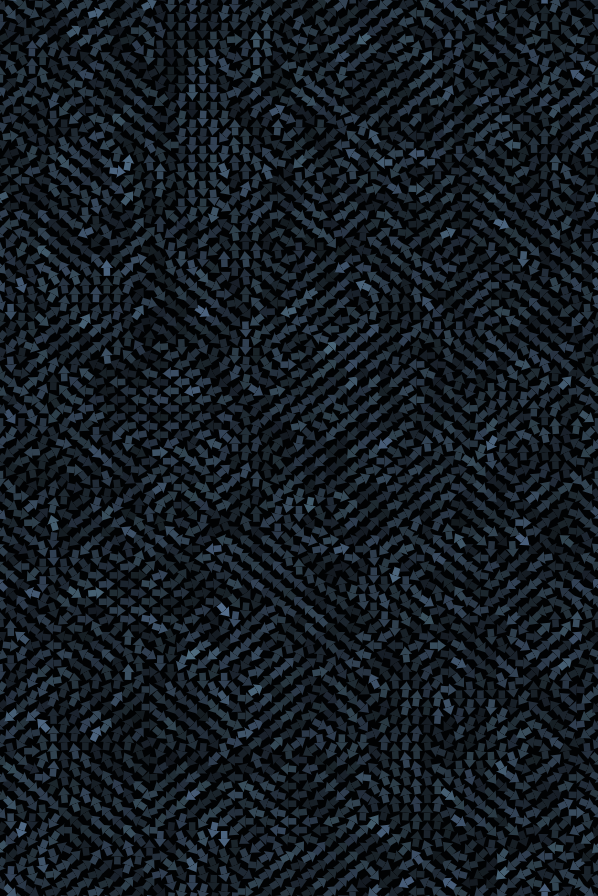
This pattern is drawn by a Shadertoy shader. Its source:

```glsl
// Small slate-blue arrows on a diamond lattice of staggered rows, each turned
// along the curl of a wrapping gradient noise, forming whirls and diagonal
// streams. Lattice and noise repeat a whole number of times, so it tiles.

const ivec2 LATTICE = ivec2(28, 102);    // arrows per row, rows (even)
const ivec2 FLOW_CELLS = ivec2(6, 9);    // noise cells across the canvas
const float ANGLE_JITTER = 0.10;         // radians, full spread

// Arrow shape, in units of two row heights
const float TAIL_X = -0.45;
const float NECK_X = 0.0;
const float TIP_X = 0.46;
const float SHAFT_HALF = 0.185;
const float HEAD_HALF = 0.345;

const vec3 BACKGROUND = vec3(0.004, 0.006, 0.011);
const vec3 TINT_TEAL = vec3(0.60, 0.83, 0.97);
const vec3 TINT_BLUE = vec3(0.61, 0.79, 1.03);
const float DARKEST = 0.135;
const float LIGHTEST = 0.325;
const float GLINT = 0.22;                // extra light on a few arrows
const float FLOW_SHADE = 0.04;           // broad light and dark areas

ivec2 wrap(ivec2 cell, ivec2 period) {
    return ((cell % period) + period) % period;
}

// Three random values in 0..1 from an integer cell
vec3 hash3(ivec2 cell, int seed) {
    uvec3 v = uvec3(uint(cell.x), uint(cell.y), uint(seed));
    v = v * 1664525u + 1013904223u;
    v.x += v.y * v.z; v.y += v.z * v.x; v.z += v.x * v.y;
    v ^= v >> 16u;
    v.x += v.y * v.z; v.y += v.z * v.x; v.z += v.x * v.y;
    return vec3(v >> 8u) / 16777216.0;
}

float cornerSlope(ivec2 cell, vec2 offset) {
    float angle = 6.28319 * hash3(wrap(cell, FLOW_CELLS), 7).x;
    return dot(vec2(cos(angle), sin(angle)), offset);
}

// Wrapping gradient noise, about -0.7..0.7
float streamNoise(vec2 p) {
    ivec2 i = ivec2(floor(p));
    vec2 f = fract(p);
    vec2 u = f * f * f * (f * (f * 6.0 - 15.0) + 10.0);
    float low = mix(cornerSlope(i, f),
                    cornerSlope(i + ivec2(1, 0), f - vec2(1, 0)), u.x);
    float high = mix(cornerSlope(i + ivec2(0, 1), f - vec2(0, 1)),
                     cornerSlope(i + ivec2(1, 1), f - vec2(1, 1)), u.x);
    return mix(low, high, u.y);
}

// Signed distance to an arrow pointing along +x
float arrowDistance(vec2 q) {
    q.y = abs(q.y);
    float shaft = max(max(TAIL_X - q.x, q.x - NECK_X), q.y - SHAFT_HALF);
    vec2 slant = normalize(vec2(HEAD_HALF, TIP_X - NECK_X));
    float head = max(NECK_X - q.x, dot(q - vec2(TIP_X, 0.0), slant));
    return min(shaft, head);
}

void mainImage(out vec4 fragColor, in vec2 fragCoord) {
    // Two row heights are the unit of length
    float pixel = 0.5 * float(LATTICE.y) / iResolution.y;
    vec2 p = fragCoord * pixel;
    vec2 canvas = iResolution.xy * pixel;
    float spacing = canvas.x / float(LATTICE.x);
    int nearestRow = int(floor(p.y * 2.0));
    vec3 color = BACKGROUND;

    // Only the nearest arrow of each adjoining row can reach this point
    for (int dy = -1; dy <= 1; dy++) {
        int row = nearestRow + dy;
        float stagger = 0.5 * float(row & 1);
        int column = int(floor(p.x / spacing - stagger));
        vec2 center = vec2((float(column) + 0.5 + stagger) * spacing,
                           0.5 * (float(row) + 0.5));
        vec3 rnd = hash3(wrap(ivec2(column, row), LATTICE), 23);

        // Direction: tangent to the noise contours
        vec2 s = center / canvas * vec2(FLOW_CELLS);
        float level = streamNoise(s);
        vec2 slope = vec2(streamNoise(s + vec2(0.01, 0.0)),
                          streamNoise(s + vec2(0.0, 0.01))) - level;
        vec2 dir = normalize(vec2(slope.y, -slope.x) + 1e-6);
        float turn = (rnd.z - 0.5) * ANGLE_JITTER;
        dir = mat2(cos(turn), sin(turn), -sin(turn), cos(turn)) * dir;

        // Shape and shade
        vec2 q = p - center;
        q = vec2(dot(q, dir), dot(q, vec2(-dir.y, dir.x)));
        float cover = clamp(0.5 - arrowDistance(q) / pixel, 0.0, 1.0);
        float light = mix(DARKEST, LIGHTEST, rnd.x)
                    + GLINT * pow(rnd.y, 12.0) + FLOW_SHADE * level;
        vec3 tint = mix(TINT_TEAL, TINT_BLUE, fract(rnd.z * 17.0));
        color = mix(color, tint * light, cover);
    }
    fragColor = vec4(color, 1.0);
}
```
